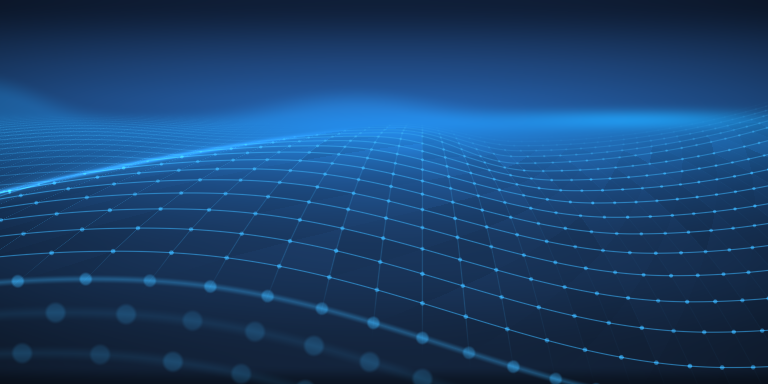
Reproduce this background procedurally as a Shadertoy shader.

```glsl
// A glowing wire mesh rolls from a crest at the left into a valley at the right.
// Each mesh row is a curve with its own crest and trough; columns converge far off.
// Near rows go out of focus, and soft light hangs over the horizon.

const vec3 CYAN = vec3(0.22, 0.68, 0.96);
const float VANISH_X = 1.1;

float hash(vec2 p) {
    return fract(sin(dot(p, vec2(41.3, 289.1))) * 4375.5);
}

float bell(float x) { return exp(-x * x); }

// Coverage of a shape at distance d from its centre line
float stroke(float d, float radius, float soft) {
    float feather = soft + 0.75 / iResolution.y;
    return 1.0 - smoothstep(radius - feather, radius + feather, d);
}

// Height of mesh row k: flat shoulder, cosine slope, then a slow rise
float rowHeight(float x, float k) {
    float bend = min(k, 9.0);
    float crestX = 0.43 + 0.065 * bend;
    float troughX = 1.8 - 0.05 * bend;
    float crest = 0.70 - 0.244 * pow(0.83, k);
    float trough = 0.70 - 0.486 * pow(0.86, k);
    float t = pow(clamp((x - crestX) / (troughX - crestX), 0.0, 1.0), 1.1);
    float left = max(crestX - x, 0.0), right = max(x - troughX, 0.0);
    return mix(crest, trough, 0.5 - 0.5 * cos(3.14159 * t))
        - 0.16 * left * left + 0.22 * right * right;
}

// Column number at x for a depth, and its inverse
float columnAt(float x, float k) {
    float d = x - VANISH_X;
    return d / (pow(0.93, k) * (0.1 - 0.02 * d));
}

float columnX(float column, float k) {
    float s = column * pow(0.93, k);
    return VANISH_X + 0.1 * s / (1.0 + 0.02 * s);
}

vec3 backdrop(vec2 p) {
    vec3 sky = mix(vec3(0.14, 0.35, 0.62), vec3(0.12, 0.27, 0.48), smoothstep(0.72, 0.87, p.y));
    sky = mix(sky, vec3(0.06, 0.12, 0.22), smoothstep(0.82, 1.0, p.y));
    vec3 ground = mix(vec3(0.075, 0.14, 0.235), vec3(0.10, 0.215, 0.37), smoothstep(0.05, 0.36, p.y));
    ground = mix(ground, vec3(0.13, 0.39, 0.68), smoothstep(0.33, 0.69, p.y));
    vec3 color = mix(ground, sky, smoothstep(0.66, 0.73, p.y));
    color *= 1.0 - 0.25 * pow(abs(p.x - 1.0), 2.0);
    return color * mix(0.6, 1.0, smoothstep(0.0, 0.05, p.y));
}

// Misty hills and the bright streak along the horizon
vec3 horizonGlow(vec2 p) {
    float hill = 0.69 + 0.07 * bell((p.x - 0.92) / 0.3) + 0.11 * bell((p.x + 0.05) / 0.22)
        + 0.025 * bell((p.x - 1.7) / 0.4);
    float mist = (1.0 - smoothstep(hill - 0.05, hill + 0.02, p.y)) * smoothstep(0.5, 0.7, p.y);
    float streak = bell((p.x - 1.68) / 0.36) * bell((p.y - 0.69) / 0.025);
    float haze = bell((p.x - 1.0) / 0.4) * bell((p.y - 0.68) / 0.07);
    return vec3(0.01, 0.10, 0.14) * mist + vec3(0.0, 0.17, 0.21) * streak
        + vec3(0.0, 0.06, 0.10) * haze;
}

// Fine mesh on the slope behind the ridge
float farMesh(vec2 p) {
    float w = max(0.715 - p.y + 0.012 * sin(7.0 * p.x), 0.005);
    float row = abs(fract(log(w) / 0.13) - 0.5) * w * 0.13;
    float spread = 0.25 + w;
    float column = abs(fract((p.x - 1.0 + 0.5 * w) / (0.1 * spread)) - 0.5) * 0.1 * spread;
    return 0.7 * stroke(row, 0.0012, 0.0) + 0.4 * stroke(column, 0.001, 0.0);
}

void mainImage(out vec4 fragColor, in vec2 fragCoord) {
    vec2 p = fragCoord / iResolution.y;
    p.x *= 2.0 * iResolution.y / iResolution.x;
    vec3 color = backdrop(p) + horizonGlow(p);

    float ridge = 0.5 + 0.23 * p.x - 0.055 * p.x * p.x;
    float front = 1.0 - smoothstep(ridge - 0.004, ridge + 0.004, p.y);

    // Mesh rows and their nodes
    float light = 0.0, depth = -5.0;
    for (float k = -6.0; k < 15.0; k++) {
        float y = rowHeight(p.x, k);
        float nextY = rowHeight(p.x, k + 1.0);
        if (p.y >= y && p.y < nextY) depth = k + (p.y - y) / (nextY - y);

        float blur = 1.0 - smoothstep(-4.0, -2.0, k);
        float fade = 1.0 - smoothstep(5.0, 15.0, k);
        float slope = (rowHeight(p.x + 0.004, k) - y) / 0.004;
        float lineDist = abs(p.y - y) / sqrt(1.0 + slope * slope);
        light += stroke(lineDist, 0.0013 + 0.008 * blur, 0.012 * blur) * fade * mix(0.65, 0.10, blur);

        float column = round(columnAt(p.x, k));
        float nodeX = columnX(column, k);
        float nodeDist = length(p - vec2(nodeX, rowHeight(nodeX, k)));
        float radius = mix(0.0052 * pow(0.94, k), 0.025, blur);
        float gleam = 0.7 + 0.3 * hash(vec2(column, k));
        light += stroke(nodeDist, radius, 0.004 * blur) * fade * gleam * mix(0.65, 0.2, blur);
    }

    // Columns and faint triangular facets
    float column = columnAt(p.x, depth);
    float nearest = columnX(round(column), depth);
    float inMesh = smoothstep(-3.5, -1.5, depth) * (1.0 - smoothstep(7.0, 13.0, depth));
    light += stroke(abs(p.x - nearest) * 0.85, 0.001, 0.0) * inMesh
        * mix(0.27, 0.04, smoothstep(1.15, 1.5, p.x));
    vec2 facet = vec2(column, depth) / 2.0;
    float side = step(fract(facet.x), fract(facet.y));
    color *= 1.0 + 0.13 * (hash(floor(facet) + 0.37 * side) - 0.5) * inMesh * front;
    color = mix(color, CYAN, clamp(light * front, 0.0, 0.95));

    // Distant slope and the shining ridge
    float distant = (1.0 - front) * (1.0 - smoothstep(0.35, 0.85, p.x))
        * (1.0 - smoothstep(0.65, 0.71, p.y));
    color = mix(color, CYAN, 0.5 * farMesh(p) * distant);
    float ridgeFade = 1.0 - smoothstep(0.3, 1.0, p.x);
    color += CYAN * ridgeFade * (0.4 * bell((p.y - ridge) / 0.006) + 0.12 * bell((p.y - ridge) / 0.025));

    fragColor = vec4(clamp(color, 0.0, 1.0), 1.0);
}
```
